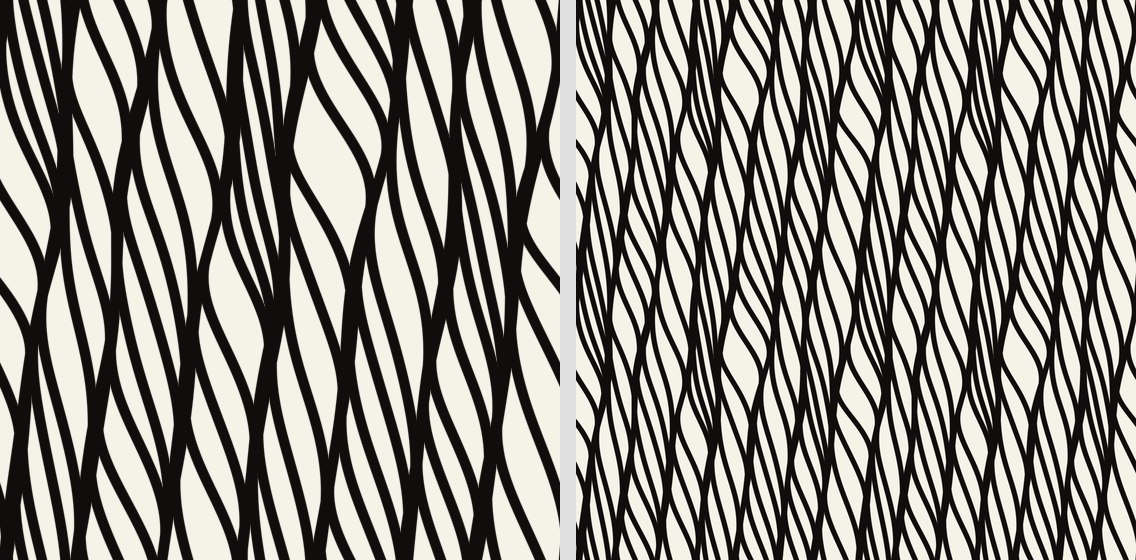
Left, the tile; right, the same tile 2 across and 2 down.
A three.js fragment shader for this pattern:

```glsl
// Seamless leaning wavy ropes: dark spines joined by S-shaped strands on cream.
varying vec2 vUv;

const vec3 PAPER = vec3(0.96, 0.95, 0.91);
const vec3 INK = vec3(0.07, 0.05, 0.05);
const float COLUMNS = 7.0;         // spines across the canvas
const float STRANDS = 8.0;         // strands per column and canvas height
const float STRAND_HALF = 0.0092;  // half line widths, in canvas units
const float SPINE_HALF = 0.0122;
const float SPINE_SWELL = 0.0025;
const float DROP = 0.43;           // mean height a strand falls while crossing
const float DROP_VARIATION = 0.10;
const float JITTER = 0.62;         // irregularity of the strand ends
const float EDGE = 0.0015;         // softness of the outline
const float TAU = 6.2831853;

float hash(float n) {
  return fract(sin(n * 12.9898 + 4.137) * 4375.85);
}

// Layered sines that repeat after COLUMNS units along the winding rope.
float wobble(float t) {
  float a = TAU * t / COLUMNS;
  return 0.075 * sin(3.0 * a + 0.6)
       + 0.060 * sin(10.0 * a + 2.1)
       + 0.025 * sin(17.0 * a + 4.4);
}

// Each spine climbs one column per height, so all join into one long rope.
float spineX(float column, float y) {
  float t = y + column;
  return (t + wobble(t)) / COLUMNS;
}

float spineDistance(vec2 p, float column) {
  float swell = SPINE_SWELL * sin(TAU * 13.0 * (p.y + column) / COLUMNS);
  return abs(p.x - spineX(column, p.y)) - SPINE_HALF - swell;
}

// Strands leave the left spine and sink along an S-curve to the right one.
float strandDistance(vec2 p, float column) {
  float t = p.y + column;
  float left = spineX(column, p.y);
  float width = spineX(column + 1.0, p.y) - left;
  float first = floor(t * STRANDS);
  float total = COLUMNS * STRANDS;
  float d = 1.0;
  for (int j = 0; j < 6; j++) {
    float k = first + float(j);
    float id = mod(k, total);
    float top = (k + JITTER * hash(id)) / STRANDS;
    float drop = DROP + DROP_VARIATION * sin(TAU * 5.0 * id / total);
    float bottom = (k + JITTER * hash(id + 71.0)) / STRANDS - drop;
    float span = top - bottom;
    float s = clamp((top - t) / span, 0.0, 1.0);
    float x = left + width * s * s * (3.0 - 2.0 * s);
    float slope = 1.0 / COLUMNS - width * 6.0 * s * (1.0 - s) / span;
    d = min(d, abs(p.x - x) / sqrt(1.0 + slope * slope) - STRAND_HALF);
  }
  return d;
}

void main() {
  float nearest = floor(vUv.x * COLUMNS - vUv.y);
  float d = 1.0;
  for (int i = -1; i <= 1; i++) {
    float column = nearest + float(i);
    d = min(d, spineDistance(vUv, column));
    d = min(d, strandDistance(vUv, column));
  }
  gl_FragColor = vec4(mix(INK, PAPER, smoothstep(-EDGE, EDGE, d)), 1.0);
}
```
